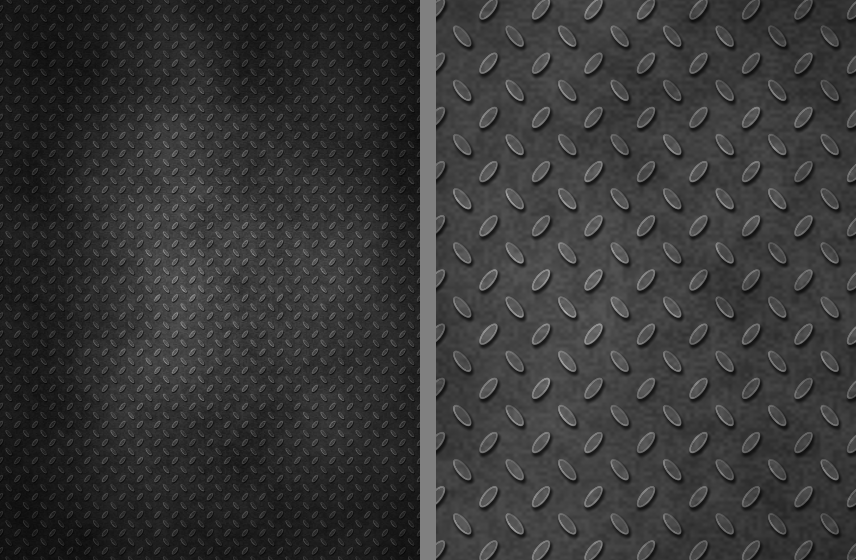
Left: the whole. Right: its middle third, enlarged.
Write a WebGL 2 fragment shader that draws this texture.

```glsl
#version 300 es
precision highp float;
// Dark steel tread plate: a lattice of raised lozenges leaning right, with a
// second lattice leaning left in its gaps. Each lozenge is an ellipse distance
// with rim, bevel and shadow, over cloudy worn metal lit from the middle.

#define COLUMNS 24.0
#define ROWS 31.0
#define ASPECT 0.75
#define STUD_SIZE vec2(0.24, 0.105)
#define STUD_TILT 0.87
#define RIM_WIDTH 0.012
#define EDGE_TONE 0.065
#define GLOW_TONE 0.24
#define CLOUD_AMOUNT 0.85
#define GRAIN_AMOUNT 0.3

uniform vec2 u_resolution;
out vec4 fragColor;

float hash(vec2 p) {
  return fract(sin(dot(p, vec2(127.1, 311.7))) * 43758.5453);
}

float noise(vec2 p) {
  vec2 i = floor(p), f = fract(p);
  f = f * f * (3.0 - 2.0 * f);
  return mix(mix(hash(i), hash(i + vec2(1, 0)), f.x),
             mix(hash(i + vec2(0, 1)), hash(i + vec2(1, 1)), f.x), f.y);
}

float fbm(vec2 p) {
  float sum = 0.0, weight = 0.5;
  for (int i = 0; i < 5; i++) {
    sum += weight * noise(p);
    p = p * 2.03 + 17.3;
    weight *= 0.5;
  }
  return sum;
}

// Approximate signed distance to an ellipse of the given radii
float ellipse(vec2 p, vec2 radii) {
  float k = length(p / radii);
  return k * (k - 1.0) / max(length(p / (radii * radii)), 0.001);
}

// Adds one lattice of lozenges; lean is +1 for right, -1 for left
float addStuds(float tone, vec2 cell, float lean, float blur) {
  vec2 id = floor(cell), q = fract(cell) - 0.5;
  float wear = hash(id + lean * 7.0);
  float c = cos(STUD_TILT), s = sin(STUD_TILT) * lean;
  mat2 toStud = mat2(c, -s, s, c);
  vec2 local = toStud * q;
  float d = ellipse(local, STUD_SIZE);
  float shadow = ellipse(toStud * (q - vec2(0.025, -0.05)), STUD_SIZE);

  // Right-leaning rims shine all round, left-leaning ones on the lower left
  float side = clamp(-local.y / STUD_SIZE.y, -1.0, 1.0);
  float lit = lean > 0.0 ? 0.85 - 0.15 * side : 0.8 + 0.6 * side;
  float rim = 1.0 - smoothstep(RIM_WIDTH, RIM_WIDTH + blur, abs(d + 0.015));
  float body = 1.0 - smoothstep(-blur, blur, d);

  // Contact shadow, raised face, then the worn bright rim
  float dark = 1.0 - smoothstep(-0.03, 0.06, shadow);
  tone *= 1.0 - 0.66 * dark * (1.0 - body);
  tone = mix(tone, tone * 1.2 + (lean > 0.0 ? 0.02 : 0.012), body);
  return tone + rim * lit * mix(0.12, 0.16, wear) * (0.45 + 2.2 * tone);
}

// Broad light, drifting clouds and fine scuffs of the flat metal
float plateTone(vec2 p) {
  vec2 fromGlow = (p - vec2(0.39, 0.5)) / vec2(0.35, 0.45);
  float tone = mix(EDGE_TONE, GLOW_TONE, exp(-dot(fromGlow, fromGlow)));
  float bands = 0.12 * cos((p.x - 0.295) * 18.5);
  float clouds = fbm(p * vec2(7.0, 6.0) + 3.7) - 0.48;
  float scuffs = fbm(p * vec2(60.0, 75.0)) - 0.48;
  float grain = noise(p * vec2(400.0, 460.0)) - 0.5;
  return tone * (1.0 + bands + CLOUD_AMOUNT * clouds
                 + 0.35 * scuffs + GRAIN_AMOUNT * grain);
}

void main() {
  vec2 uv = gl_FragCoord.xy / u_resolution;
  vec2 cell = uv * vec2(COLUMNS, ROWS);
  float blur = 0.75 * ROWS / u_resolution.y;

  float tone = plateTone(uv * vec2(ASPECT, 1.0));
  tone = addStuds(tone, cell + vec2(0.5, 0.0), 1.0, blur);
  tone = addStuds(tone, cell + vec2(0.0, 0.5), -1.0, blur);
  fragColor = vec4(vec3(clamp(tone, 0.0, 1.0)), 1.0);
}
```
